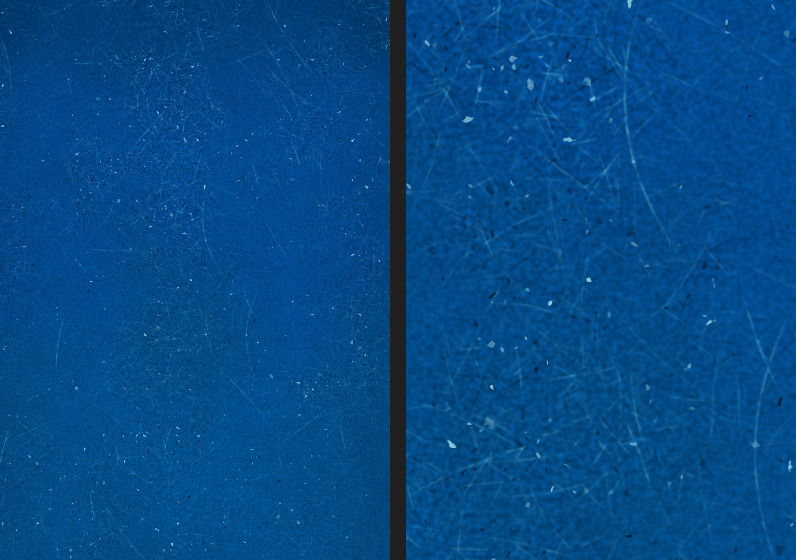
Left: the whole. Right: its middle third, enlarged.
A WebGL 2 fragment shader for this texture:

```glsl
#version 300 es
precision highp float;
// Worn blue painted surface: a softly mottled base with fine grain,
// layered grids of hairlines, a loop of long bent scratches, and
// clustered ragged chips and pits. All lengths are in canvas heights.
uniform vec2 u_resolution;
out vec4 fragColor;

vec3 hash3(vec2 p) {
  vec3 q = fract(vec3(p.xyx) * vec3(0.1031, 0.1030, 0.0973));
  q += dot(q, q.yxz + 33.33);
  return fract((q.xxy + q.yzz) * q.zyx);
}

float corner(vec2 cell, vec2 f, vec2 o) {
  float a = 6.2832 * hash3(cell + o).x;
  return dot(vec2(cos(a), sin(a)), f - o);
}

float gradientNoise(vec2 p) {
  vec2 i = floor(p), f = p - i;
  vec2 u = f * f * f * (f * (f * 6.0 - 15.0) + 10.0);
  return mix(mix(corner(i, f, vec2(0, 0)), corner(i, f, vec2(1, 0)), u.x),
             mix(corner(i, f, vec2(0, 1)), corner(i, f, vec2(1, 1)), u.x), u.y);
}

float fbm(vec2 p) {
  float sum = 0.0, amp = 1.0;
  for (int i = 0; i < 4; i++) {
    sum += amp * gradientNoise(p);
    p = mat2(1.6, 1.2, -1.2, 1.6) * p + 7.3;
    amp *= 0.55;
  }
  return sum;
}

mat2 rotation(float a) { return mat2(cos(a), -sin(a), sin(a), cos(a)); }

// Coverage of a bent stroke along x, tapering towards both ends
float stroke(vec2 q, float halfLength, float bend, float width, float px) {
  float d = abs(q.y - bend * q.x * q.x) / sqrt(1.0 + 4.0 * bend * bend * q.x * q.x);
  float taper = 1.0 - smoothstep(0.4, 1.0, abs(q.x) / halfLength);
  return taper * clamp((width - d) / px + 0.5, 0.0, 1.0);
}

// One ragged fleck per occupied grid cell
float flecks(vec2 p, float size, float density, float seed, float px) {
  vec2 g = p / size + seed;
  vec3 h = hash3(floor(g) + seed), k = hash3(floor(g) + seed + 71.0);
  vec2 q = rotation(k.z * 3.14) * (fract(g) - 0.35 - 0.3 * h.yz);
  q.y *= 1.0 + 1.5 * k.y;
  float radius = mix(0.10, 0.28, k.x * k.x) + 0.35 * gradientNoise(p * 330.0);
  float cover = clamp((radius - length(q)) * size / px + 0.5, 0.0, 1.0);
  return cover * step(h.x, density) * (0.3 + 0.7 * k.y);
}

void main() {
  vec2 p = gl_FragCoord.xy / u_resolution.y;
  float aspect = u_resolution.x / u_resolution.y;
  float px = max(1.0 / u_resolution.y, 0.0015);

  // Base paint: greener below, bluer in the middle, darker at the top
  float cloud = fbm(p * 3.2 + 4.0);
  float blueBand = smoothstep(0.25, 0.6, p.y + 0.25 * cloud);
  vec3 color = mix(vec3(0.004, 0.300, 0.535), vec3(0.003, 0.283, 0.553), blueBand);
  float side = abs(p.x / aspect - 0.48) * 2.0;
  float shade = 0.19 * smoothstep(0.74, 1.03, p.y + 0.12 * cloud)
              + 0.09 * smoothstep(0.6, 1.1, side + 0.3 * cloud);
  color *= 1.0 - shade + 0.07 * cloud;

  // Wear gathers in patches, mostly in the upper part
  float wear = smoothstep(-0.3, 0.45, fbm(p * 5.0 + 21.0));
  wear *= mix(0.45, 1.0, smoothstep(0.22, 0.5, p.y));
  float cluster = wear * smoothstep(-0.1, 0.4, gradientNoise(p * 15.0 + 3.0));

  // Fine grain, faint blotches and a rubbed haze on worn patches
  float grain = gradientNoise(p * 310.0) + 0.45 * gradientNoise(p * 150.0 + 9.0);
  color *= 1.0 + (0.19 + 0.13 * wear) * grain + 0.045 * fbm(p * 24.0);
  float haze = smoothstep(0.1, 0.65, fbm(p * 85.0 + 33.0));
  color = mix(color, vec3(0.12, 0.48, 0.68), 0.25 * haze * (0.2 + 0.8 * wear));

  // Short hairlines, one per cell of several rotated grids
  float broken = smoothstep(-0.3, 0.35, gradientNoise(p * 75.0) + 0.7 * gradientNoise(p * 210.0));
  float pale = 0.0, dark = 0.0;
  for (int i = 0; i < 20; i++) {
    float layer = float(i);
    float size = 0.022 + 0.005 * layer;
    vec2 g = rotation(layer * 1.9 + 0.4) * p / size + layer * 17.0;
    vec3 h = hash3(floor(g) + layer * 31.0);
    vec2 q = rotation((h.x - 0.5) * 1.4) * (fract(g) - 0.5) * size;
    q.y += (h.y - 0.5) * size * 0.3;
    float line = stroke(q, size * 0.46, (h.z - 0.5) * 8.0, 0.0005, px);
    line *= h.y * (0.25 + 0.75 * wear) * (0.3 + 0.7 * broken);
    if (i % 3 == 2) dark += line; else pale += line;
  }

  // Long scratches, mostly steep, broken along their length
  float scratches = 0.0;
  for (int i = 0; i < 100; i++) {
    vec3 h = hash3(vec2(float(i), 5.0)), k = hash3(vec2(float(i), 48.0));
    float angle = h.z < 0.6 ? 1.75 + (k.x - 0.5) * 1.1 : (k.x - 0.5) * 2.2;
    vec2 q = rotation(angle) * (p - vec2(h.x * aspect, 1.0 - pow(h.y, 1.2)));
    float halfLength = mix(0.02, 0.1, k.y * k.y);
    float line = stroke(q, halfLength, (k.z - 0.5) * 7.0, 0.0007, px);
    scratches += line * mix(0.3, 1.1, pow(fract(k.z * 37.0), 2.5));
  }
  pale += scratches * (0.35 + 0.75 * broken);

  color = mix(color, vec3(0.00, 0.13, 0.26), min(dark * 0.85, 0.75));
  color = mix(color, vec3(0.26, 0.62, 0.78), min(pale * 0.62, 0.8));

  // Dark pits and pale chips
  float pits = flecks(p, 0.009, 0.025 + 0.36 * cluster, 13.0, px);
  pits += 0.7 * flecks(p, 0.006, 0.02 + 0.28 * wear * wear, 57.0, px);
  float chips = flecks(p, 0.012, 0.025 + 0.28 * cluster, 40.0, px);
  chips += 0.75 * flecks(p, 0.007, 0.015 + 0.26 * cluster, 90.0, px);
  color = mix(color, vec3(0.00, 0.10, 0.18), min(pits * 0.9, 0.9));
  color = mix(color, vec3(0.56, 0.80, 0.88), min(chips * 0.95, 0.95));

  fragColor = vec4(color, 1.0);
}
```
